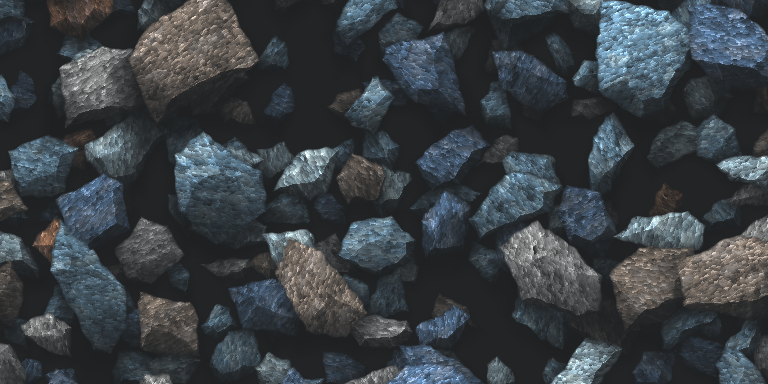
This texture is drawn by a Shadertoy shader. Its source:

```glsl
const float TAU = 6.2831853;
const int SIDES = 6;
const vec3 GAP = vec3(0.116, 0.124, 0.130);
const vec3 LIGHT = vec3(-0.28, 0.66, 0.70);

vec2 hash2(vec2 p) {
    vec3 q = fract(p.xyx * vec3(0.1031, 0.1030, 0.0973));
    q += dot(q, q.yzx + 33.33);
    return fract((q.xx + q.yz) * q.zy);
}

mat2 rotation(float a) {
    return mat2(cos(a), sin(a), -sin(a), cos(a));
}

// Random level of the nearest scattered point, sloped slightly across its chip
float chips(vec2 p) {
    vec2 cell = floor(p);
    float nearest = 4.0;
    float level = 0.0;
    for (int y = -1; y <= 1; y++)
    for (int x = -1; x <= 1; x++) {
        vec2 id = cell + vec2(x, y);
        vec2 h = hash2(id);
        vec2 away = p - id - h;
        float d = dot(away, away);
        if (d < nearest) {
            nearest = d;
            level = fract(h.x * 9.0 + h.y * 5.0) + 0.35 * away.y;
        }
    }
    return level;
}

// Layered sines that roughen straight edges
vec2 wobble(vec2 p) {
    vec2 w = vec2(0.0);
    float amp = 1.0;
    for (int i = 0; i < 4; i++) {
        p = rotation(1.1) * p * 1.8 + 3.7;
        w += amp * sin(p.yx + w);
        amp *= 0.6;
    }
    return w;
}

// Stone tints, from common slate to rare rust
vec3 stoneColor(float t) {
    vec3 slate = vec3(0.21, 0.30, 0.36);
    vec3 blue = vec3(0.13, 0.19, 0.26);
    vec3 pale = vec3(0.33, 0.40, 0.43);
    vec3 grey = vec3(0.29, 0.29, 0.285);
    vec3 brown = vec3(0.215, 0.185, 0.16);
    vec3 rust = vec3(0.29, 0.19, 0.13);
    return t < 0.29 ? slate : t < 0.51 ? blue : t < 0.66 ? pale
         : t < 0.82 ? grey : t < 0.96 ? brown : rust;
}

// Broad chips, fine grit, bright flecks and thin pale veins
vec3 weather(vec3 tint, vec2 p, float seed) {
    vec2 s = rotation(seed * TAU) * p * vec2(1.0, 1.7) + seed * 9.0;
    vec2 bent = s + 0.006 * wobble(s * 30.0);
    float broad = chips(bent * 20.0);
    float medium = chips(bent * 46.0);
    float fine = chips(s * 95.0);
    float bend = s.y * 16.0 + 0.8 * wobble(s * 9.0).x;
    float vein = smoothstep(0.10, 0.0, abs(sin(bend))) * smoothstep(0.4, 0.6, medium);
    tint *= 0.32 + 0.38 * broad + 0.50 * medium + 0.62 * fine;
    tint = mix(tint, tint.bgr, 0.20 * smoothstep(0.6, 0.9, broad));
    return tint + 0.13 * vein + 0.09 * smoothstep(0.88, 1.0, fine);
}

// Paints one faceted stone and its soft shadow over the colour below
vec3 paintRock(vec3 below, vec2 p, vec2 id, float radius, float bright, float px) {
    vec2 shape = hash2(id + 17.0);
    vec2 look = hash2(id + 41.0);
    float aspect = mix(0.52, 0.85, shape.y);
    mat2 turn = rotation((shape.x - 0.5) * 2.6);
    vec2 rough = p + 0.004 * wobble(p * 24.0 + id);
    vec2 q = (rough * turn) / vec2(1.0, aspect);

    // Cap facet first, then one sloping facet for each side
    vec2 tilt = (hash2(id + 63.0) - 0.5) * 0.9;
    float height = radius * 0.34 - dot(q, tilt);
    float second = 10.0;
    float edge = -10.0;
    vec2 slope = tilt;
    for (int i = 0; i < SIDES; i++) {
        vec2 h = hash2(id * 3.0 + float(i) * 7.0 + 5.0);
        float angle = (float(i) + 0.75 * h.x) * TAU / float(SIDES);
        vec2 dir = vec2(cos(angle), sin(angle));
        float side = dot(q, dir) - radius * mix(0.58, 1.0, h.y);
        float steep = mix(0.5, 1.9, fract(h.x * 5.0 + h.y * 3.0));
        edge = max(edge, side);
        float plane = -side * steep;
        if (plane < height) {
            second = height;
            height = plane;
            slope = dir * steep;
        } else second = min(second, plane);
    }
    edge *= aspect;

    float shade = smoothstep(-0.02, 0.26 * radius, edge + 0.20 * p.y);
    vec3 color = below * mix(0.15, 1.0, shade);
    if (edge > 2.0 * px) return color;

    vec3 normal = normalize(vec3(turn * slope, 1.1));
    float lit = 0.18 + 1.08 * max(dot(normal, LIGHT), 0.0);
    lit += 0.14 * smoothstep(0.007, 0.0, second - height);
    lit *= mix(0.35, 1.0, smoothstep(-0.85, 0.1, p.y / radius));
    lit *= mix(0.7, 1.0, smoothstep(0.0, 0.008, -edge));
    vec3 stone = weather(stoneColor(look.x), p + id, look.y);
    stone *= lit * bright * mix(0.75, 1.2, look.y);
    return mix(color, stone, smoothstep(px, -px, edge));
}

// Jittered grid of stones; share is the fraction of filled cells
vec3 paintLayer(vec3 color, vec2 p, float size, float share, float bright, float px) {
    vec2 cell = floor(p / size);
    for (int y = 1; y >= -1; y--)
    for (int x = -1; x <= 1; x++) {
        vec2 id = cell + vec2(x, y);
        vec2 h = hash2(id + size * 200.0);
        if (fract(h.x * 7.0 + h.y * 13.0) > share) continue;
        vec2 center = (id + 0.5 + 0.5 * (h - 0.5)) * size;
        float radius = size * mix(0.42, 0.62, h.y);
        color = paintRock(color, p - center, id + floor(size * 900.0), radius, bright, px);
    }
    return color;
}

void mainImage(out vec4 fragColor, in vec2 fragCoord) {
    vec2 p = fragCoord / iResolution.y;
    float px = 1.0 / iResolution.y;
    vec3 color = vec3(0.018);
    color = paintLayer(color, p + 0.31, 0.14, 0.92, 0.52, px);
    color = paintLayer(color, p + 1.73, 0.20, 0.72, 0.92, px);
    color = paintLayer(color, p + 3.12, 0.29, 0.72, 1.28, px);
    fragColor = vec4(GAP + color, 1.0);
}
```
